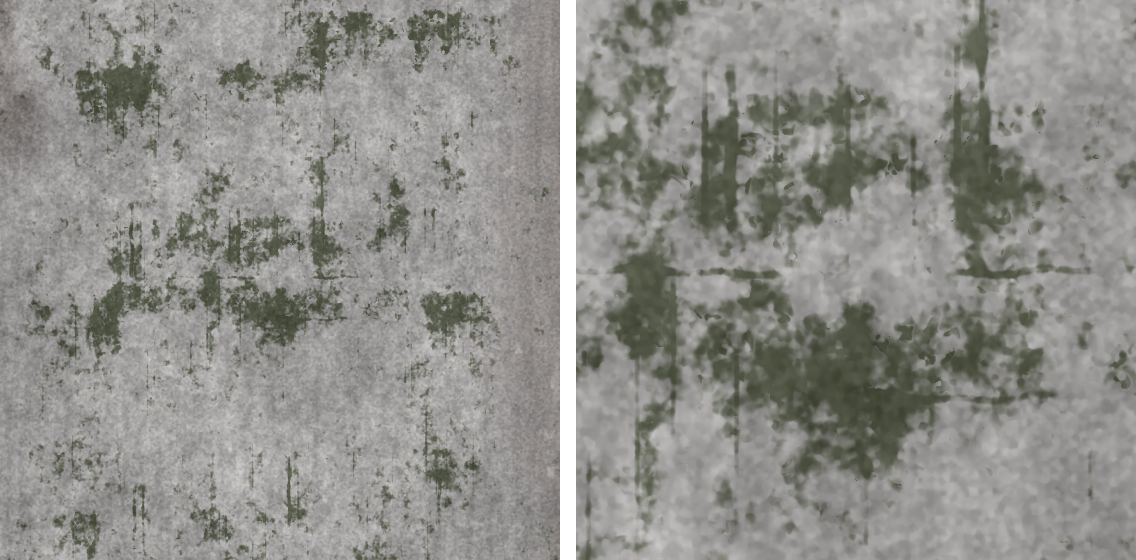
Left: the whole. Right: its middle third, enlarged.
A Shadertoy shader for this texture:

```glsl
// Weathered grey concrete wall with mossy ledges, drips, spots and brown edges.
#define PLASTER vec3(0.622, 0.615, 0.612)
#define MOSS vec3(0.225, 0.250, 0.170)
#define BROWN vec3(0.480, 0.455, 0.445)
#define PALE vec3(0.735, 0.730, 0.725)
#define MOSS_OPACITY 0.80
#define CLOUD_CONTRAST 0.026
#define MOTTLE_CONTRAST 0.026
#define STREAK_CONTRAST 0.014
#define GRAIN_CONTRAST 0.022

vec3 hash3(vec2 p) {
    vec3 q = fract(p.xyx * vec3(0.1031, 0.1030, 0.0973));
    q += dot(q, q.yxz + 33.33);
    return fract((q.xxy + q.yzz) * q.zyx);
}

// Cellular noise: nearest distance, smooth value of about unit spread, nearest id.
vec3 cells(vec2 p) {
    vec2 base = floor(p), f = p - base;
    float nearest = 9.0, id = 0.0, total = 0.0, weights = 0.0;
    for (int y = -1; y <= 1; y++)
    for (int x = -1; x <= 1; x++) {
        vec2 offset = vec2(x, y);
        vec3 h = hash3(base + offset + 200.0);
        vec2 d = offset + h.xy - f;
        float q = dot(d, d), w = exp(-5.0 * q);
        if (q < nearest) { nearest = q; id = h.z; }
        total += w * (h.z - 0.5);
        weights += w;
    }
    return vec3(sqrt(nearest), 4.8 * total / weights, id);
}

// Layered cellular noise, zero mean and about unit spread.
float layers(vec2 p, int count, float gain) {
    float sum = 0.0, power = 0.0, amp = 1.0;
    for (int i = 0; i < count; i++) {
        sum += amp * cells(p).y;
        power += amp * amp;
        p = p * 2.03 + 17.3;
        amp *= gain;
    }
    return sum / sqrt(power);
}

// Sparse round spots of random radius.
float spots(vec2 p, float rarity) {
    vec3 c = cells(p);
    float radius = 0.42 * smoothstep(rarity, 1.0, c.z);
    return 1.0 - smoothstep(radius * 0.4, radius + 0.02, c.x);
}

// Moss hanging from a horizontal line, ragged below and patchy along it.
float ledge(vec2 uv, float top, float depth, float left, float right, float rough) {
    float patchy = cells(vec2(uv.x * 15.0, top * 40.0)).y;
    float below = top - uv.y + 0.006 * rough;
    float reach = depth * clamp(0.9 + 0.3 * patchy, 0.3, 1.4);
    float band = smoothstep(-0.010, 0.012, below) * (1.0 - smoothstep(0.4 * reach, 1.15 * reach, below));
    float x = uv.x + 0.015 * rough;
    float span = smoothstep(left - 0.03, left + 0.03, x) * (1.0 - smoothstep(right - 0.03, right + 0.03, x));
    return band * span * clamp(0.82 + 0.3 * patchy, 0.15, 1.2);
}

// Two rows of small moss caps, each with a thin trail running down.
float dripCaps(vec2 uv, float rough) {
    float sum = 0.0;
    for (int i = 0; i < 7; i++) {
        float n = float(i), low = step(3.5, n);
        vec3 h = hash3(vec2(n * 7.0 + 3.0, 11.0));
        vec2 head = mix(vec2(0.235 + 0.177 * n, 0.635), vec2(0.235 + 0.28 * (n - 4.0), 0.150), low);
        vec2 q = uv - head - (h.xy - 0.5) * vec2(0.03, 0.04);
        vec2 dome = vec2(q.x, 2.2 * q.y + 14.0 * q.x * q.x);
        float cap = 1.0 - smoothstep(0.012, 0.036, length(dome) + 0.006 * rough);
        float size = 0.10 + 0.07 * h.z;
        float fall = smoothstep(-0.005, 0.005, -q.y) * (1.0 - smoothstep(0.5 * size, size, -q.y));
        float sway = 0.0012 * sin(q.y * 90.0 + n);
        float trail = 1.0 - smoothstep(0.0012, 0.0048, abs(q.x + sway));
        float side = 1.0 - smoothstep(0.0008, 0.0028, abs(q.x - 0.016 * sign(h.z - 0.5)));
        sum += 0.85 * cap + fall * (0.95 * trail + 0.5 * side);
    }
    return sum;
}

// Thin vertical runs, one per grid cell, fading downward.
float runs(vec2 uv) {
    vec2 p = uv * vec2(48.0, 5.0);
    p.y += 7.0 * hash3(vec2(floor(p.x), 5.0)).x;
    vec3 h = hash3(floor(p) + 60.0);
    vec2 f = fract(p);
    float line = 1.0 - smoothstep(0.02, 0.11, abs(f.x - 0.2 - 0.6 * h.x));
    return line * smoothstep(0.1, 0.7, f.y) * (1.0 - smoothstep(0.88, 0.98, f.y)) * step(0.55, h.z);
}

// Broken horizontal crack.
float seam(vec2 uv, float height, float left, float right, float rough) {
    float wave = 0.0015 * sin(uv.x * 47.0) + 0.001 * sin(uv.x * 131.0);
    float line = 1.0 - smoothstep(0.0008, 0.0035, abs(uv.y - height + wave));
    return line * smoothstep(left, left + 0.04, uv.x) * (1.0 - smoothstep(right - 0.04, right, uv.x))
        * smoothstep(-0.4, 0.8, rough);
}

void mainImage(out vec4 fragColor, in vec2 fragCoord) {
    vec2 uv = fragCoord / iResolution.xy;

    // Noise fields from broad to fine
    float cloud = layers(uv * vec2(6.0, 5.0) + 3.0, 4, 0.6);
    float blotch = layers(uv * vec2(14.0, 11.0) + 31.0, 5, 0.72);
    float mottle = layers(uv * 48.0 + 71.0, 3, 0.8);
    float speck = layers(uv * 66.0 + 137.0, 3, 0.85);
    float streak = layers(uv * vec2(75.0, 5.0) + 53.0, 2, 0.7);
    float grain = cells(uv * 250.0 + 19.0).y;

    // Plaster with brown stained borders
    float tone = CLOUD_CONTRAST * cloud + MOTTLE_CONTRAST * mottle
        + STREAK_CONTRAST * streak + GRAIN_CONTRAST * grain;
    float rightEdge = smoothstep(0.86, 1.0, uv.x + 0.03 * cloud);
    float leftEdge = (1.0 - smoothstep(0.0, 0.07, uv.x + 0.015 * cloud)) * smoothstep(0.6, 0.85, uv.y);
    float stain = rightEdge * (0.6 + 0.18 * mottle) + 0.75 * leftEdge;
    vec3 color = mix(PLASTER, BROWN, clamp(stain, 0.0, 1.0)) + tone;

    // Where moss gathers
    float damp = 0.90 * ledge(uv, 0.975, 0.11, 0.47, 0.88, blotch)
        + 0.90 * ledge(uv, 0.872, 0.09, 0.11, 0.50, blotch)
        + 0.60 * ledge(uv, 0.610, 0.09, 0.10, 0.90, blotch)
        + 1.00 * ledge(uv, 0.485, 0.13, 0.05, 0.90, blotch)
        + 0.60 * ledge(uv, 0.080, 0.11, 0.03, 0.65, blotch);
    float inner = smoothstep(0.0, 0.12, uv.x) * (1.0 - smoothstep(0.86, 0.95, uv.x));
    vec2 warped = uv + 0.003 * vec2(speck, mottle);
    float dots = max(spots(warped * 42.0 + 9.0, 0.72), spots(warped * 85.0 + 5.0, 0.70));
    float growth = damp + dripCaps(uv, speck) + 0.45 * runs(uv) * inner
        + dots * (0.25 + 0.6 * damp) * (0.3 + 0.7 * inner)
        + 0.7 * seam(uv, 0.505, 0.28, 0.76, blotch) + 0.6 * seam(uv, 0.430, 0.50, 0.90, blotch);

    // Moss breaks into patches, specks and vertical streaks
    float texture_ = 0.72 * blotch + 0.58 * speck + 0.38 * streak - 0.7 * (1.0 - inner);
    float moss = smoothstep(0.6, 3.1, texture_ + 2.0 * growth);
    color = mix(color, MOSS + 0.5 * tone, MOSS_OPACITY * moss);

    // Pale chips where the surface flaked off
    float chips = spots(warped * 30.0 + 77.0, 0.86) * smoothstep(0.0, 1.5, cloud + 0.4);
    color = mix(color, PALE + 0.6 * tone, 0.5 * chips);

    fragColor = vec4(clamp(color, 0.0, 1.0), 1.0);
}
```
